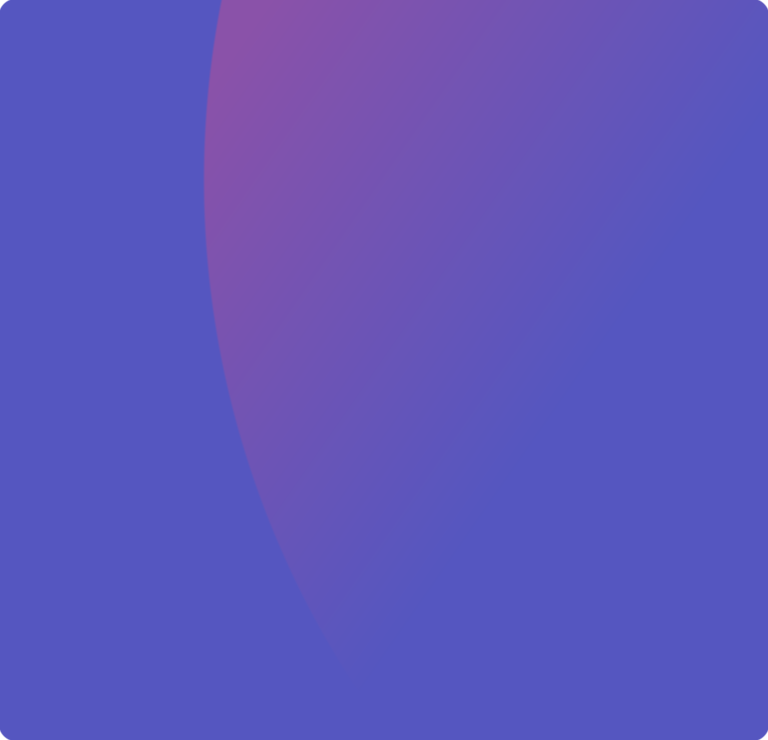
This background is drawn by a WebGL 2 fragment shader. Its source:

```glsl
#version 300 es
precision highp float;

uniform vec2 u_resolution;
out vec4 fragColor;

const vec3 PAPER = vec3(1.0);
const vec3 INDIGO = vec3(0.332, 0.338, 0.752);
const vec3 MAGENTA = vec3(0.542, 0.320, 0.662);

float circleDistance(vec2 p, vec2 center, float radius) {
    return length(p - center) - radius;
}

float roundedBoxDistance(vec2 p, vec2 halfSize, float radius) {
    vec2 q = abs(p) - halfSize + radius;
    return length(max(q, 0.0)) + min(max(q.x, q.y), 0.0) - radius;
}

float coverage(float dist, float softness) {
    return 1.0 - smoothstep(-softness, softness, dist);
}

// Linear ramp along a direction, 0 at start and 1 at end
float ramp(vec2 p, vec2 direction, float start, float end) {
    return clamp((dot(p, normalize(direction)) - start) / (end - start), 0.0, 1.0);
}

void main() {
    // Canvas width is one unit, y runs down from the top edge
    float pixel = 1.0 / u_resolution.x;
    vec2 size = vec2(1.0, u_resolution.y * pixel);
    vec2 p = vec2(gl_FragCoord.x * pixel, size.y - gl_FragCoord.y * pixel);

    // Large disc, fading diagonally into the base
    float disc = circleDistance(p, vec2(1.470, 0.234), 1.2044);
    float fade = 1.0 - ramp(p, vec2(0.82, 0.57), 0.285, 0.905);
    vec3 color = mix(INDIGO, MAGENTA, fade * coverage(disc, max(pixel, 0.002)));

    // Card bleeds past the canvas sides, leaving only its rounded corners
    float bleed = 1.5 * pixel;
    float card = roundedBoxDistance(p - 0.5 * size, 0.5 * size + bleed, 0.022 + bleed);
    color = mix(PAPER, color, coverage(card, pixel));

    fragColor = vec4(color, 1.0);
}
```
